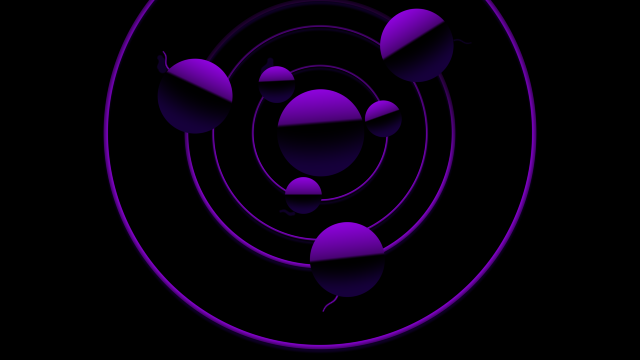
Reproduce this background procedurally as a Shadertoy shader.

```glsl
// Glossy violet spheres riding thin concentric orbits on black.

// Lengths are percent of the canvas height, measured from the orbit centre.
const vec2 ORBIT_CENTRE = vec2(0.0, 63.1);
const vec3 VIOLET = vec3(0.56, 0.01, 0.87);
const vec3 PLUM   = vec3(0.25, 0.01, 0.40);
const vec3 NAVY   = vec3(0.085, 0.0, 0.23);
const float TERMINATOR_BLUR = 0.05;
const vec2 SHADOW_SHIFT = vec2(0.0, -0.9);

// Orbits: radius, half width, brightness of the upper part
const vec3 ORBITS[4] = vec3[4](
    vec3(59.5, 0.60, 0.75), vec3(37.1, 0.50, 0.22),
    vec3(29.7, 0.27, 0.55), vec3(18.7, 0.25, 0.60));

// Spheres: centre, radius, tilt of the terminator
const vec4 SPHERES[7] = vec4[7](
    vec4(0.2, 0.0, 12.1, 0.08), vec4(-34.7, 10.2, 10.4, -0.44),
    vec4(26.9, 24.3, 10.2, 0.56), vec4(7.6, -35.2, 10.4, 0.11),
    vec4(-12.0, 13.4, 5.1, 0.05), vec4(17.6, 3.9, 5.1, 0.34),
    vec4(-4.6, -17.4, 5.1, 0.0));
// Height of each terminator, as a fraction of the radius
const float TERMINATORS[7] = float[7](0.23, 0.27, 0.16, 0.05, 0.2, 0.18, 0.05);

// Wisps: tip and root, with half widths and glow below
const vec4 WISPS[6] = vec4[6](
    vec4(-43.5, 22.5, -42.1, 17.8), vec4(0.9, -49.5, 4.9, -45.1),
    vec4(-44.4, 20.8, -43.7, 17.8), vec4(-13.8, 20.0, -15.2, 16.5),
    vec4(-10.9, -21.8, -7.4, -22.4), vec4(41.9, 25.0, 37.3, 25.7));
const vec2 WISP_STYLE[6] = vec2[6](
    vec2(0.22, 0.8), vec2(0.22, 0.8), vec2(1.2, 0.0),
    vec2(1.3, 0.0), vec2(0.5, 0.0), vec2(0.2, 0.0));

float cover(float dist, float soft) {
    return 1.0 - smoothstep(-soft, soft, dist);
}

// Distance to a bowed stroke that narrows towards its tip
float wispDistance(vec2 p, vec4 ends, float halfWidth) {
    vec2 axis = ends.zw - ends.xy;
    vec2 side = vec2(-axis.y, axis.x) / length(axis);
    float t = clamp(dot(p - ends.xy, axis) / dot(axis, axis), 0.0, 1.0);
    vec2 spine = ends.xy + axis * t + side * 0.5 * sin(t * 6.2832) * 0.6;
    return length(p - spine) - halfWidth * mix(0.65, 1.0, t);
}

vec3 sphereShade(vec2 q, float tilt, float terminator) {
    vec2 normal = vec2(-sin(tilt), cos(tilt));
    float height = dot(q, normal) - terminator;
    float lit = smoothstep(-TERMINATOR_BLUR, TERMINATOR_BLUR, height);
    float rise = clamp(height / (1.0 - terminator), 0.0, 1.0);
    float fall = clamp(-height / (1.0 + terminator), 0.0, 1.0);
    vec3 bright = mix(PLUM, VIOLET, pow(rise, 0.75));
    vec3 dark = NAVY * smoothstep(0.1, 1.0, fall + 0.15 * dot(q, q));
    return mix(dark, bright, lit);
}

void mainImage(out vec4 fragColor, in vec2 fragCoord) {
    float pixel = 100.0 / iResolution.y;
    vec2 p = (fragCoord - vec2(0.5 * iResolution.x, 0.0)) * pixel - ORBIT_CENTRE;
    vec3 color = vec3(0.0);

    // Orbits with a dim trailing shadow
    for (int i = 0; i < 4; i++) {
        vec3 orbit = ORBITS[i];
        float radius = length(p);
        float upward = p.y / max(radius, 0.001);
        float shadow = abs(length(p - SHADOW_SHIFT) - orbit.x) - orbit.y;
        color = max(color, NAVY * 0.6 * cover(shadow, 0.5));
        float glow = mix(0.9, orbit.z, smoothstep(-0.5, 0.7, upward));
        float line = cover(abs(radius - orbit.x) - orbit.y, 0.65 * pixel);
        float bevel = mix(1.0, 0.6, smoothstep(-orbit.y, orbit.y, radius - orbit.x));
        color = mix(color, VIOLET * glow * bevel, line);
    }

    // Wisps peeking out behind the spheres
    for (int i = 0; i < 6; i++) {
        vec2 style = WISP_STYLE[i];
        float dist = wispDistance(p, WISPS[i], style.x);
        vec3 tint = mix(NAVY * 0.65, VIOLET, style.y);
        color = max(color, tint * cover(dist, pixel));
    }

    // Spheres
    for (int i = 0; i < 7; i++) {
        vec4 ball = SPHERES[i];
        vec2 q = (p - ball.xy) / ball.z;
        float mask = cover((length(q) - 1.0) * ball.z, 0.65 * pixel);
        color = mix(color, sphereShade(q, ball.w, TERMINATORS[i]), mask);
    }
    fragColor = vec4(color, 1.0);
}
```
